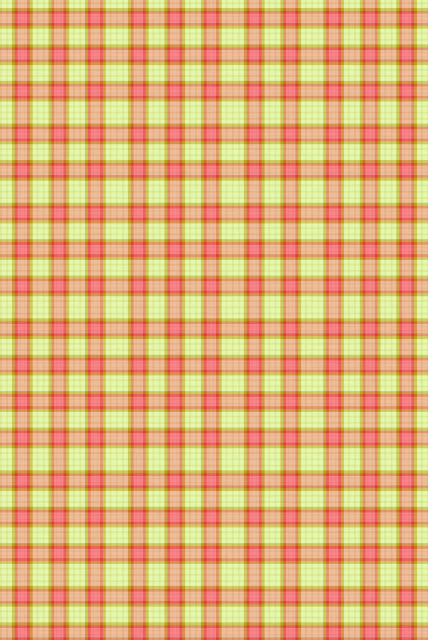
A WebGL 2 fragment shader for this pattern:

```glsl
#version 300 es
precision highp float;

uniform vec2 u_resolution;
out vec4 fragColor;

vec2 hashGradient(vec2 cell) {
    vec2 h = vec2(dot(cell, vec2(127.1, 311.7)), dot(cell, vec2(269.5, 183.3)));
    return fract(sin(h) * 4375.85) * 2.0 - 1.0;
}

float gradientNoise(vec2 p) {
    vec2 cell = floor(p), f = fract(p);
    vec2 w = f * f * f * (f * (f * 6.0 - 15.0) + 10.0);
    vec2 e = vec2(0.0, 1.0);
    float low = mix(dot(hashGradient(cell), f),
                    dot(hashGradient(cell + e.yx), f - e.yx), w.x);
    float high = mix(dot(hashGradient(cell + e), f - e),
                     dot(hashGradient(cell + 1.0), f - 1.0), w.x);
    return mix(low, high, w.y);
}

// Soft stripe of the given half width around zero
float stripe(float d, float halfWidth, float soft) {
    return 1.0 - smoothstep(halfWidth - soft, halfWidth + soft, abs(d));
}

// Yarn colour across one direction; set bits of longGaps widen a gap by one thread
vec3 yarn(float x, float firstBand, int longGaps, float soft) {
    const float thread = 7.6;
    float band = firstBand - 43.7;
    float gap = 43.7;
    for (int i = 0; i < 20; i++) {
        gap = 43.7 + thread * float((longGaps >> i) & 1);
        if (x < band + gap) break;
        band += gap;
    }
    float d = min(x - band, band + gap - x);

    // Green ground with faint threads
    vec3 olive = vec3(0.73, 0.64, 0.10);
    float threadDist = (fract((d - 10.5) / thread + 0.5) - 0.5) * thread;
    vec3 color = mix(vec3(0.89, 0.97, 0.68), olive, 0.27 * stripe(threadDist, 1.1, soft));

    // Olive border, red edge, pink middle with fine threads
    color = mix(color, olive, stripe(d - 10.6, 1.8, soft));
    color = mix(color, vec3(0.86, 0.26, 0.19), stripe(d, 9.0, soft));
    vec3 pink = vec3(0.98, 0.52, 0.54) - 0.05 * stripe(d - 2.6, 0.8, soft);
    return mix(color, pink, stripe(d, 5.6, soft));
}

void main() {
    // Cloth is 512 by 768 units, measured from the top left
    vec2 uv = gl_FragCoord.xy / u_resolution;
    vec2 p = vec2(uv.x, 1.0 - uv.y) * vec2(512.0, 768.0);
    vec2 soft = max(vec2(0.8), 0.5 * vec2(512.0, 768.0) / u_resolution);

    // Warp and weft blend evenly
    vec3 warp = yarn(p.x, 26.7, 328, soft.x);
    vec3 weft = yarn(p.y, 22.0, 37160, soft.y);
    vec3 color = 0.5 * (warp + weft);

    // Slight unevenness along both sets of fibres
    float fibre = gradientNoise(p * vec2(0.08, 0.4)) + gradientNoise(p.yx * vec2(0.08, 0.4) + 37.0);
    color += 0.018 * fibre;

    fragColor = vec4(clamp(color, 0.0, 1.0), 1.0);
}
```
